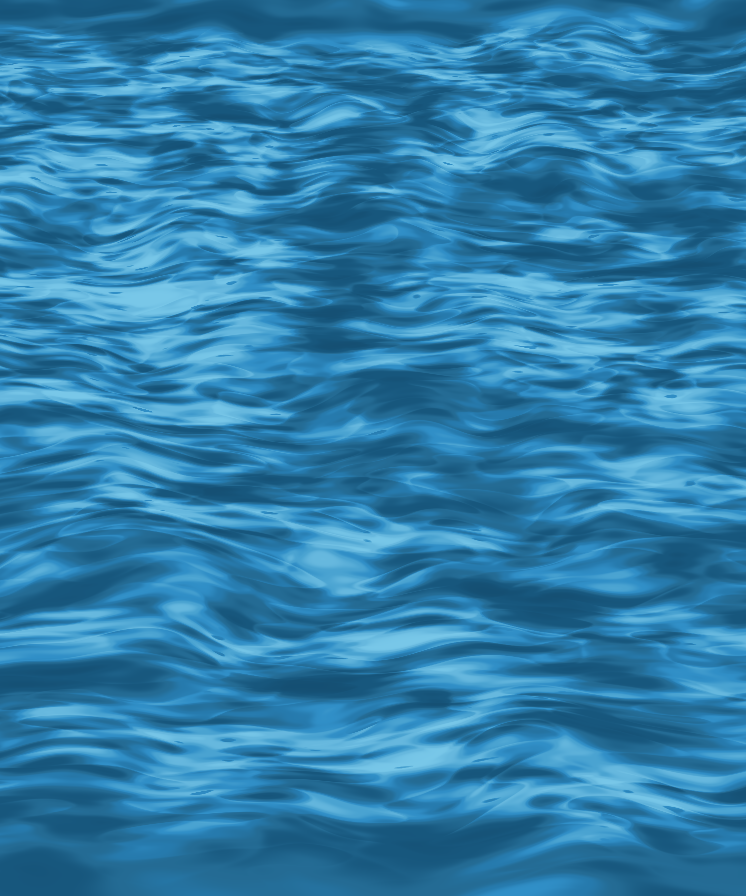
Reproduce this texture procedurally as a Shadertoy shader.

```glsl
// Rippled blue open water receding towards a soft dark far edge.

// Integer hash giving a gradient with components in -1..1
vec2 hashGradient(ivec2 cell) {
    uvec2 h = uvec2(cell) * uvec2(1664525u, 22695477u) + 1013904u;
    h.x += h.y * 1664525u;
    h.y += h.x * 1664525u;
    h ^= h >> 16u;
    h.x += h.y * 1664525u;
    h.y += h.x * 1664525u;
    h ^= h >> 16u;
    return vec2(h & 65535u) / 32767.5 - 1.0;
}

float gradientNoise(vec2 p) {
    ivec2 cell = ivec2(floor(p));
    vec2 f = fract(p);
    vec2 w = f * f * f * (f * (f * 6.0 - 15.0) + 10.0);
    float a = dot(hashGradient(cell), f);
    float b = dot(hashGradient(cell + ivec2(1, 0)), f - vec2(1, 0));
    float c = dot(hashGradient(cell + ivec2(0, 1)), f - vec2(0, 1));
    float d = dot(hashGradient(cell + ivec2(1, 1)), f - vec2(1, 1));
    return mix(mix(a, b, w.x), mix(c, d, w.x), w.y);
}

// Continuous bright thread with one crisp edge and one soft fall-off
float crestLine(vec2 p, float falloff) {
    float n = gradientNoise(p);
    return smoothstep(-0.05, 0.025, n) * exp(-falloff * max(n, 0.0));
}

// Deep trough to sky glint
vec3 waterColor(float tone) {
    vec3 color = mix(vec3(0.08, 0.31, 0.45), vec3(0.09, 0.34, 0.49), smoothstep(0.0, 0.07, tone));
    color = mix(color, vec3(0.14, 0.42, 0.58), smoothstep(0.08, 0.27, tone));
    color = mix(color, vec3(0.15, 0.48, 0.68), smoothstep(0.27, 0.46, tone));
    color = mix(color, vec3(0.19, 0.56, 0.78), smoothstep(0.46, 0.64, tone));
    color = mix(color, vec3(0.29, 0.64, 0.82), smoothstep(0.64, 0.80, tone));
    color = mix(color, vec3(0.40, 0.72, 0.87), smoothstep(0.80, 0.94, tone));
    return mix(color, vec3(0.47, 0.78, 0.91), smoothstep(0.95, 1.0, tone));
}

void mainImage(out vec4 fragColor, in vec2 fragCoord) {
    vec2 uv = fragCoord / iResolution.xy;
    vec2 p = fragCoord / iResolution.y;

    // Perspective: ripples shrink with distance
    float nearness = 1.6 - p.y;
    vec2 q = vec2((p.x - 0.42) / nearness, -log(nearness)) + 7.0;

    // Bend the wave fronts so that streaks tilt and converge
    q.y += 0.055 * gradientNoise(q * vec2(4.0, 6.0) + 3.7);
    q.y += 0.020 * gradientNoise(q * vec2(10.0, 18.0) + 9.1);
    q.x += 0.05 * gradientNoise(q * vec2(6.0, 14.0) + 21.3);

    // Swell and broad troughs
    float swell = 0.45 * gradientNoise(q * vec2(2.3, 7.0) + 5.2)
                + 0.80 * gradientNoise(q * vec2(5.0, 23.0) + 31.6);

    // Ripples grow livelier on lit slopes and fade at the blurred ends
    float farEdge = 0.955 + 0.04 * gradientNoise(vec2(uv.x * 4.0, 2.4));
    float focus = smoothstep(0.0, 0.10, uv.y) * (1.0 - smoothstep(farEdge - 0.02, farEdge + 0.02, uv.y));
    float lively = focus * mix(0.5, 1.15, smoothstep(-0.22, 0.15, swell));
    float ripples = 0.75 * gradientNoise(q * vec2(9.0, 46.0) + 47.9) * mix(0.5, 1.0, focus);
    ripples += lively * 0.65 * gradientNoise(q * vec2(15.0, 86.0) + 63.4);
    ripples += lively * 0.50 * gradientNoise(q * vec2(26.0, 145.0) + 81.8);

    // Fine crest lines
    float crests = 0.30 * (crestLine(q * vec2(6.5, 36.0) + 14.5, 12.0) - 0.22)
                 + 0.22 * (crestLine(q * vec2(12.0, 66.0) + 55.1, 12.0) - 0.22);

    float light = 0.02 + swell + ripples + lively * crests;
    light -= 0.16 * (1.0 - smoothstep(0.0, 0.10, uv.y));
    light -= 0.30 * smoothstep(farEdge - 0.02, farEdge + 0.03, uv.y);
    float tone = 1.0 / (1.0 + exp(-6.3 * light));

    // Small thin dark flecks riding on the glints
    float fleck = smoothstep(0.36, 0.44, gradientNoise(q * vec2(30.0, 180.0) + 92.7));
    tone -= 0.35 * fleck * focus * smoothstep(0.55, 0.9, tone);

    fragColor = vec4(waterColor(tone), 1.0);
}
```
